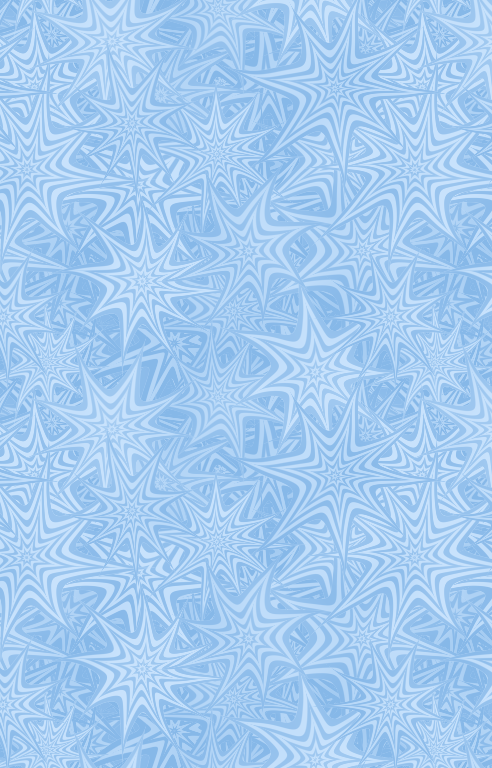
A Shadertoy shader for this pattern:

```glsl
#define TILE 0.505        // repeat size, in canvas heights
#define STARS 56          // stars per repeat, front to back
#define FRONT 14.0        // stars in the crisp front group
#define MAX_REACH 0.33    // longest arm, in repeats
#define MIN_REACH 0.16
#define RING_POWER 0.52   // below 1 packs the rings near the centre
#define WARP 0.018        // hand-drawn bending of the arms
#define DEEP_BLUE vec3(0.525, 0.72, 0.91)
#define PALE_BLUE vec3(0.785, 0.888, 0.99)

const float PI = 3.14159;

vec4 hash4(float n) {
    return fract(sin(n * vec4(12.99, 78.23, 37.72, 53.14) + vec4(1.3, 4.7, 2.9, 8.1)) * 4375.85);
}

// Gradient noise that wraps after "period" cells
float cornerSlope(vec2 cell, vec2 offset, float period) {
    vec2 id = mod(cell, period);
    float angle = 2.0 * PI * hash4(id.x + id.y * period + 0.5).x;
    return dot(vec2(cos(angle), sin(angle)), offset);
}

float gradientNoise(vec2 p, float period) {
    vec2 i = floor(p), f = p - i;
    vec2 s = f * f * f * (f * (f * 6.0 - 15.0) + 10.0);
    vec2 e = vec2(1.0, 0.0);
    return mix(mix(cornerSlope(i, f, period), cornerSlope(i + e.xy, f - e.xy, period), s.x),
               mix(cornerSlope(i + e.yx, f - e.yx, period), cornerSlope(i + e.xx, f - e.xx, period), s.x), s.y);
}

// Ringed star with needle arms: returns (tone, coverage)
vec2 ringedStar(vec2 d, float reach, float depth, float index, float pixel) {
    vec4 rnd = hash4(index + 31.0);
    float r = length(d);
    float arms = 8.0 + floor(rnd.x * 3.0);

    // Uneven arm angles with a slight swirl
    float theta = atan(d.y, d.x);
    theta += 0.2 * sin(theta + 2.0 * PI * rnd.y) + (rnd.z - 0.5) * 0.5 * r / reach;
    float a = theta * arms / (2.0 * PI) + rnd.w;
    float arm = mod(round(a), arms);
    float u = 2.0 * abs(a - round(a));

    // Circular scoops between the arms, sharper away from the centre
    float valley = mix(0.4, 0.28, depth);
    float spike = (1.0 - valley) * mix(0.75, 1.2, hash4(arm + index * 11.0).x);
    float w = 1.0 - u;
    float needle = mix(0.85, 0.988, smoothstep(0.0, 0.45, r / reach));
    float arc = sqrt(1.0 - needle * w * w);
    float outline = valley + spike * (1.0 - arc);
    float slope = spike * needle * w / arc * arms / PI / outline;
    float stretch = length(vec2(1.0, slope));
    float q = max(r / (reach * outline), 0.002);
    float coverage = smoothstep(-0.6, 0.6, (1.0 - q) * reach * outline / (stretch * pixel));

    // Alternating rings, ending in a full dark one
    float back = step(0.5, depth);
    float rings = mix(4.75, 2.75, back) + floor(rnd.y * 2.0);
    float phase = rings * pow(q, RING_POWER);
    float phaseStep = pixel * stretch * rings * RING_POWER * pow(q, RING_POWER - 1.0) / (reach * outline);
    float blur = clamp(4.0 * phaseStep, 0.05, 2.0);
    float band = smoothstep(-blur, blur, cos(2.0 * PI * phase) + 0.05);

    // Paler heart, deeper rim, and a tone of its own for each star
    float pale = mix(1.02, 0.74, depth) - 0.3 * rnd.z * mix(0.5, 1.0, q);
    float deep = mix(0.3, 0.06, depth) + 0.2 * (rnd.w - 0.5) - 0.1 * q;
    return vec2(mix(deep, pale, band), coverage);
}

void mainImage(out vec4 fragColor, in vec2 fragCoord) {
    float pixel = 1.0 / (TILE * iResolution.y);
    vec2 p = fragCoord * pixel;
    p += WARP * vec2(gradientNoise(p * 6.0, 6.0), gradientNoise(p * 6.0 + 3.5, 6.0));

    // Composite from the front star to the back one
    float tone = 0.0, open = 1.0;
    for (int i = 0; i < STARS; i++) {
        float index = float(i);
        vec4 rnd = hash4(index);
        vec2 centre = fract(index * vec2(0.75488, 0.56984) + 0.13 * rnd.xy + vec2(0.25, 0.58));
        vec2 d = p - centre;
        d -= round(d);
        float depth = smoothstep(FRONT - 2.0, FRONT + 5.0, index);
        float reach = mix(MAX_REACH, MIN_REACH, rnd.z * rnd.z);
        if (length(d) > reach * 1.2) continue;
        vec2 star = ringedStar(d, reach, depth, index, pixel);
        tone += open * star.y * star.x;
        open *= 1.0 - star.y;
        if (open < 0.01) break;
    }
    tone += open * 0.05;

    // Broad uneven wash
    tone += 0.28 * gradientNoise(p * 5.0, 5.0);
    fragColor = vec4(mix(DEEP_BLUE, PALE_BLUE, clamp(tone, 0.0, 1.0)), 1.0);
}
```
